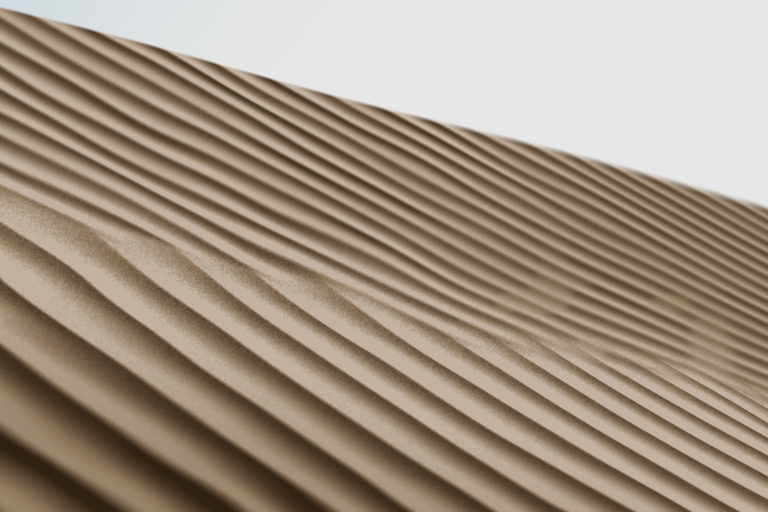
A WebGL 2 fragment shader for this texture:

```glsl
#version 300 es
precision highp float;
// Wind-rippled dune under a pale sky. Two families of curved ripples, fine
// ones above a slanting crease and broad ones below, are built from phase
// fields, shaded by an asymmetric profile and softened away from focus.

#define SKY_TOP 0.985       // skyline height at the left edge
#define SKY_SLOPE 0.26      // fall of the skyline per unit of width
#define CREASE_TOP 0.385    // depth of the crease at the left edge
#define CREASE_SLOPE 0.27
#define FINE_DENSITY 23.5   // ripples per unit of depth above the crease
#define BROAD_DENSITY 8.2   // logarithmic density below the crease
#define WARP 0.30           // wander of the ripples, in cycles
#define GRAIN 0.16

out vec4 fragColor;
uniform vec2 u_resolution;

const vec3 SHADOW = vec3(0.19, 0.135, 0.075);
const vec3 SAND = vec3(0.55, 0.46, 0.36);
const vec3 LIT = vec3(0.76, 0.70, 0.63);

float hash(vec2 p) {
    p = fract(p * vec2(0.1031, 0.1137));
    p += dot(p, p.yx + 33.33);
    return fract((p.x + p.y) * p.x * 17.0);
}

float noise(vec2 p) {
    vec2 i = floor(p), f = fract(p);
    f = f * f * (3.0 - 2.0 * f);
    return mix(mix(hash(i), hash(i + vec2(1, 0)), f.x),
               mix(hash(i + vec2(0, 1)), hash(i + vec2(1, 1)), f.x), f.y);
}

// Dark at phase 0, rising slowly to a bright crest, then dropping quickly.
float ripple(float phase, float drop) {
    float t = fract(phase);
    return smoothstep(-0.02, 0.68, t) * (1.0 - smoothstep(1.0 - drop, 1.0, t));
}

// Phase of the fine ripples; q.x runs right, q.y runs down.
float finePhase(vec2 q) {
    float c = (q.y - 0.60 * q.x + 0.06 * q.x * q.x) / (1.0 - 0.25 * q.x);
    return FINE_DENSITY * c - 5.0 * c * c;
}

// Phase of the broad ripples, widening towards the lower left.
float broadPhase(vec2 q) {
    float c = (q.y - 0.83 * q.x + 0.10 * q.x * q.x) / (1.0 - 0.10 * q.x);
    return BROAD_DENSITY * log(max(0.07 + 0.14 * c, 0.004)) + 0.7;
}

vec3 sandColor(float v) {
    v = clamp(v, 0.0, 1.0);
    return v < 0.6 ? mix(SHADOW, SAND, v / 0.6) : mix(SAND, LIT, (v - 0.6) / 0.4);
}

void main() {
    vec2 uv = gl_FragCoord.xy / u_resolution.y;
    uv.x *= 1.5 * u_resolution.y / u_resolution.x;
    vec2 q = vec2(uv.x, 1.0 - uv.y);

    // Signed depth below the gently wavering crease
    float crease = CREASE_TOP + CREASE_SLOPE * q.x + 0.012 * sin(9.0 * q.x - 0.6);
    float below = q.y - crease;
    float far = smoothstep(0.5, 1.5, q.x);

    // Ripple wander, long along the slope and short across it
    vec2 along = vec2(q.x + 0.55 * q.y, q.y - 0.55 * q.x);
    float wander = noise(along * vec2(2.2, 7.0) + 7.0) - 0.5;
    float detail = noise(along * vec2(5.0, 22.0) + 31.0) - 0.5;
    float warp = WARP * (wander + 0.5 * detail);

    // Fine ripples, fading into haze and pale patches on the right
    float patches = smoothstep(0.45, 0.8, noise(q * vec2(13.0, 22.0) + 3.0))
                  * smoothstep(0.6, 1.2, q.x) * smoothstep(-0.3, -0.05, below);
    float fine = ripple(finePhase(q) + 1.8 * warp, mix(0.28, 0.42, far));
    float ridgeGain = 0.85 + 0.5 * (noise(along * vec2(4.0, 30.0) + 57.0) - 0.5);
    float fineAmp = mix(0.92, 0.60, far) * ridgeGain * (1.0 - 0.55 * patches);
    float fineTone = 0.61 + 0.12 * smoothstep(-0.15, 0.0, below) - 0.05 * far
                   + 0.09 * patches + fineAmp * (fine - 0.50);

    // Broad ripples, growing out of the bright crease
    float blur = smoothstep(0.15, 0.6, below);
    float broad = ripple(broadPhase(q) + warp, mix(0.11, 0.32, blur));
    float growth = smoothstep(-0.03, 0.11, below + 0.06 * far);
    float broadTone = 0.79 - 0.42 * smoothstep(0.0, 0.55, below) * (1.0 - 0.4 * far)
                    + mix(0.16, 0.74, growth) * (broad - 0.57);

    // Join the two families along the crease
    float seam = 0.018 + 0.035 * far;
    float join = smoothstep(-seam, seam, below + 0.05 * detail);
    float tone = mix(fineTone, broadTone, join);

    // Sand grain, strongest in the band of focus
    float focus = exp(-18.0 * below * below) * (1.0 - 0.5 * far);
    float grain = noise(q * 330.0) - 0.5;
    tone += GRAIN * grain * (0.15 + focus * smoothstep(-0.12, 0.05, below));
    tone += 0.05 * (noise(q * 3.0 + 11.0) - 0.5);

    // Sky, cooler in the upper left
    vec3 sky = mix(vec3(0.82, 0.855, 0.875), vec3(0.90, 0.905, 0.902),
                   smoothstep(-0.1, 0.65, q.x + 0.8 * q.y));
    float skyline = SKY_TOP - SKY_SLOPE * q.x + 0.003 * sin(7.0 * q.x);
    float soft = mix(0.004, 0.010, far);
    float dune = smoothstep(soft, -soft, uv.y - skyline);

    fragColor = vec4(mix(sky, sandColor(tone), dune), 1.0);
}
```
